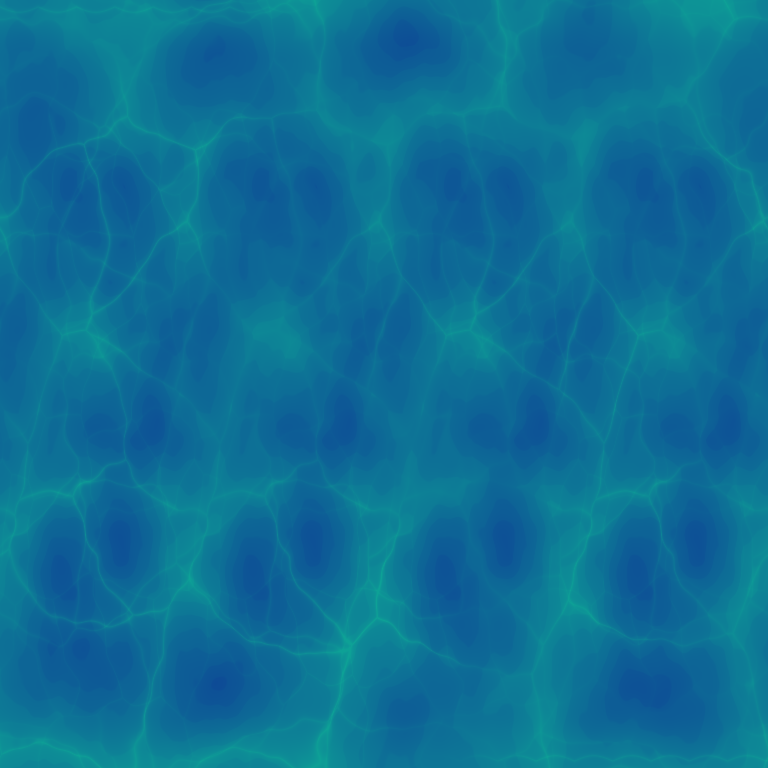
Write a Shadertoy shader that draws this texture.

```glsl
vec2 hash2(vec2 cell) {
    vec3 p = fract(cell.xyx * vec3(0.1031, 0.1030, 0.0973));
    p += dot(p, p.yzx + 33.33);
    return fract((p.xx + p.yz) * p.zy);
}

// Gradient noise that repeats along x
float gradientNoise(vec2 p, float period) {
    vec2 cell = floor(p), f = fract(p);
    vec2 blend = f * f * f * (f * (f * 6.0 - 15.0) + 10.0);
    float corner[4];
    for (int i = 0; i < 4; i++) {
        vec2 offset = vec2(i & 1, i >> 1);
        vec2 id = cell + offset;
        id.x = mod(id.x, period);
        corner[i] = dot(hash2(id + 40.0) * 2.0 - 1.0, f - offset);
    }
    return mix(mix(corner[0], corner[1], blend.x),
               mix(corner[2], corner[3], blend.x), blend.y);
}

// Two nearest distances and a random tint: repeating columns in the middle
// rows, fewer and wider cells without repeats in the end rows
vec3 cells(vec2 p, vec2 grid, float seed) {
    vec2 base = floor(p), nearest = vec2(8.0);
    float tint = 0.0;
    for (int y = -2; y <= 2; y++)
    for (int x = -2; x <= 2; x++) {
        vec2 id = base + vec2(x, y);
        bool endRow = id.y < 1.0 || id.y > grid.y - 2.0;
        if (endRow && mod(id.x, 2.0) > 0.5) continue;
        vec2 key = vec2(mod(id.x, endRow ? grid.x : grid.x * 0.25), id.y);
        vec2 random = hash2(key + 17.0 + 23.0 * seed);
        vec2 delta = id + 0.05 + 0.9 * random - p;
        delta *= vec2(endRow ? 0.58 : 1.0, 0.85);
        float d = length(delta);
        if (d < nearest.x) tint = fract(random.x * 7.0 + random.y * 5.0);
        nearest = d < nearest.x ? vec2(d, nearest.x)
                                : vec2(nearest.x, min(nearest.y, d));
    }
    return vec3(nearest, tint - 0.5);
}

vec2 warp(vec2 p, float shift) {
    vec2 broad = vec2(gradientNoise(p + vec2(0.0, shift), 2.0),
                      gradientNoise(p + vec2(0.0, shift + 20.0), 2.0));
    vec2 fine = vec2(gradientNoise(p * 4.0 + vec2(0.0, shift), 8.0),
                     gradientNoise(p * 4.0 + vec2(0.0, shift + 30.0), 8.0));
    return 0.4 * broad + 0.1 * fine;
}

void mainImage(out vec4 fragColor, in vec2 fragCoord) {
    vec2 uv = fragCoord / iResolution.xy;
    vec2 p = uv * vec2(8.0, 6.0);

    // Overlapping translucent sheets, the last one finer
    float relief = 0.0, glow = 0.0, veins = 0.0, facets = 0.0, weight = 0.6;
    for (int i = 0; i < 3; i++) {
        float layer = float(i);
        vec2 scale = i == 2 ? vec2(2.0, 1.5) : vec2(1.0);
        vec2 q = (p + warp(p, layer * 7.0)) * scale;
        vec3 cell = cells(q, vec2(8.0, 6.0) * scale, layer);
        float border = cell.y - cell.x;
        relief += weight * cell.x;
        glow += weight * exp(-6.0 * border);
        veins += weight * exp(-50.0 * border);
        facets += sqrt(weight) * cell.z * smoothstep(0.0, 0.04, border);
        weight *= 0.52;
    }
    relief /= 1.07;

    // Sharp terraces broken up by vertical streaks
    float streaks = gradientNoise(p * vec2(3.0, 1.2), 6.0)
                  + 0.4 * gradientNoise(p * vec2(8.0, 5.0), 16.0);
    float level = relief * 10.0 + 0.8 * streaks;
    float terrace = (floor(level) + smoothstep(0.88, 1.0, fract(level))) / 10.0 + 0.04;
    relief = mix(relief, terrace, 0.5);

    // Pale rims with a scalloped thread at opposite corners
    float rimDistance = min(uv.y, 1.0 - uv.y);
    float rim = 1.0 - smoothstep(0.0, 0.08, rimDistance);
    float along = uv.y > 0.5 ? uv.x : 1.0 - uv.x;
    float scallop = 0.009 + 0.007 * abs(sin(uv.x * 63.0));
    float thread = exp(-500.0 * abs(rimDistance - scallop))
                 * (1.0 - smoothstep(0.28, 0.45, along));

    float veinFade = smoothstep(-0.3, 0.3, gradientNoise(p * 0.5 + 3.0, 4.0));
    float green = 0.274 + 0.36 * relief + 0.03 * glow + 0.018 * facets
                + 0.13 * veins * veinFade + 0.06 * rim + 0.05 * thread;
    fragColor = vec4(0.05, clamp(green, 0.29, 0.63), 0.59, 1.0);
}
```
